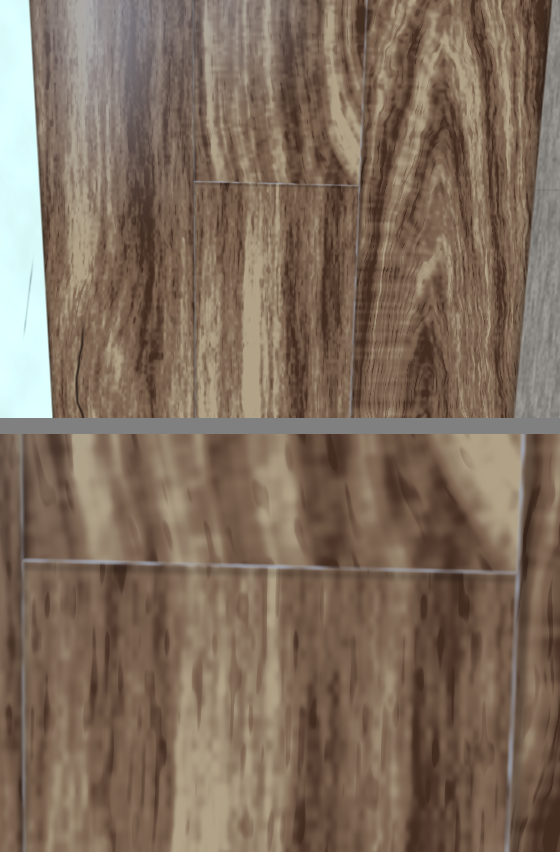
Top: the whole. Bottom: its middle third, enlarged.
Write a Shadertoy shader that draws this texture.

```glsl
const vec3 WOOD_DARK = vec3(0.25, 0.16, 0.11);
const vec3 WOOD_MID = vec3(0.48, 0.38, 0.30);
const vec3 WOOD_LIGHT = vec3(0.69, 0.63, 0.52);
const vec3 SHEEN = vec3(0.65, 0.69, 0.77);
const vec3 PALE_BOARD = vec3(0.87, 1.0, 1.0);
const vec3 GREY_BOARD = vec3(0.54, 0.53, 0.51);

float hash(vec2 p) {
    vec3 q = fract(p.xyx * 0.1031);
    q += dot(q, q.yzx + 33.33);
    return fract((q.x + q.y) * q.z);
}

float noise(vec2 p) {
    vec2 i = floor(p), f = fract(p);
    f = f * f * (3.0 - 2.0 * f);
    return mix(mix(hash(i), hash(i + vec2(1, 0)), f.x),
               mix(hash(i + vec2(0, 1)), hash(i + vec2(1, 1)), f.x), f.y);
}

float fbm(vec2 p) {
    float sum = 0.0, gain = 0.53;
    for (int i = 0; i < 4; i++) {
        sum += gain * noise(p);
        p = p * 2.03 + 17.3;
        gain *= 0.5;
    }
    return sum;
}

float bump(float x, float radius) {
    return exp(-x * x / (radius * radius));
}

float stroke(float dist, float halfWidth, float soft) {
    return 1.0 - smoothstep(halfWidth - soft, halfWidth + soft, abs(dist));
}

// Short fine hairs that run up the board, centred on zero
float fibres(vec2 uv, float seed) {
    float hair = noise(vec2(uv.x * 240.0, uv.y * 26.0) + seed);
    float strand = noise(vec2(uv.x * 130.0, uv.y * 9.0) + seed * 2.0);
    float speck = noise(uv * vec2(250.0, 110.0) + seed);
    return 0.42 * hair + 0.28 * strand + 0.30 * speck - 0.5;
}

// Brightness of the grain; "across" is the coordinate that crosses the rings
float grainTone(vec2 uv, float across, float rings, float seed) {
    float broad = fbm(vec2(across * rings, uv.y * 1.1) + seed);
    float ring = noise(vec2(across * rings * 5.0, uv.y * 3.0) + seed * 2.0);
    float dash = noise(vec2(uv.x * 25.0 + across * 235.0, uv.y * 34.0) + seed * 3.0);
    float pore = smoothstep(0.68, 0.88, dash);
    return 0.5 + 1.3 * (broad - 0.5) + 0.30 * (ring - 0.5)
         + 0.62 * fibres(uv + vec2(0.3 * (across - uv.x), 0), seed) - 0.17 * pore;
}

vec3 woodColor(float tone) {
    vec3 low = mix(WOOD_DARK, WOOD_MID, smoothstep(0.0, 0.52, tone));
    return mix(low, WOOD_LIGHT, smoothstep(0.45, 0.95, tone));
}

// Straight grain that swirls around a cracked knot near the bottom
vec3 leftPlank(vec2 uv, float soft) {
    vec2 knot = (uv - vec2(0.15, 0.08)) * vec2(9.0, 3.6);
    float swirl = exp(-dot(knot, knot));
    float across = uv.x + 0.025 * uv.y + 0.07 * swirl + 0.03 * (fbm(uv * vec2(5.0, 3.0)) - 0.5);
    float tone = grainTone(uv, across, 24.0, 4.0);
    tone += 0.16 * bump(uv.x - 0.155, 0.055) - 0.20 * bump(uv.x - 0.25 - 0.04 * (0.5 - uv.y), 0.028);
    tone += 0.28 * bump(uv.x - 0.235 + 0.2 * uv.y, 0.022) * bump(uv.y - 0.12, 0.16) - 0.16 * swirl;
    float crackX = 0.143 + 0.022 * (noise(vec2(uv.y * 22.0, 3.0)) - 0.5);
    float crack = stroke(uv.x - crackX, 0.0018, soft) * (1.0 - smoothstep(0.17, 0.25, uv.y));
    return mix(woodColor(tone), WOOD_DARK * 0.4, crack * 0.85);
}

// Steep curved rings around a knot in the upper right corner
vec3 upperPlank(vec2 uv) {
    vec2 fromKnot = (uv - vec2(0.70, 0.95)) * vec2(1.0, 0.30);
    float across = length(fromKnot) + 0.022 * (fbm(uv * vec2(9.0, 4.0)) - 0.5);
    float tone = grainTone(uv, across, 34.0, 23.0) + 0.04;
    tone += 0.24 * bump(across - 0.18, 0.006) + 0.20 * bump(across - 0.105, 0.016);
    tone += 0.18 * bump(across - 0.225, 0.005) - 0.18 * bump(across - 0.25, 0.010);
    float knot = bump(uv.x - 0.646, 0.010) * bump(uv.y - 0.95, 0.045);
    return woodColor(tone - 0.8 * knot);
}

vec3 lowerPlank(vec2 uv) {
    float across = uv.x - 0.03 * uv.y * uv.y + 0.02 * (fbm(uv * vec2(6.0, 3.0)) - 0.5);
    float tone = grainTone(uv, across, 27.0, 41.0) + 0.05;
    tone += 0.16 * bump(uv.x - 0.46, 0.02) - 0.24 * bump(across - 0.40, 0.010);
    return woodColor(tone - 0.16 * smoothstep(0.46, 0.56, uv.x));
}

// Pointed arches stacked along the middle, straight grain at the sides
vec3 archPlank(vec2 uv) {
    float dx = uv.x - mix(0.765, 0.80, uv.y) + 0.035 * (fbm(uv * vec2(8.0, 6.0)) - 0.5);
    float across = sqrt(dx * dx + 0.0001) + 0.25 * (uv.y - 1.0) * bump(dx, 0.13);
    across += 0.028 * (fbm(uv * vec2(26.0, 9.0)) - 0.5);
    float tone = grainTone(uv, across, 27.0, 67.0) - 0.09;
    return woodColor(tone + 0.07 * bump(dx, 0.06) - 0.10 * bump(dx + 0.12, 0.04));
}

vec3 paleBoard(vec2 uv, float soft) {
    float scratch = stroke(uv.x - 0.043 - 0.09 * (uv.y - 0.2), 0.0012, soft);
    scratch *= smoothstep(0.18, 0.22, uv.y) * (1.0 - smoothstep(0.34, 0.40, uv.y));
    vec3 base = PALE_BOARD * (0.95 + 0.09 * fbm(uv * vec2(20.0, 9.0)));
    return mix(base, vec3(0.42, 0.52, 0.55), scratch * 0.7 * noise(uv * 45.0));
}

vec3 greyBoard(vec2 uv, float soft) {
    float fibre = fibres(uv - vec2(0.07 * uv.y, 0), 9.0);
    float joint = stroke(uv.y - 0.545, 0.0015, soft);
    return GREY_BOARD * (1.0 + 0.45 * fibre) - 0.05 * joint;
}

void mainImage(out vec4 fragColor, in vec2 fragCoord) {
    vec2 uv = fragCoord / iResolution.xy;
    float soft = max(1.0 / iResolution.y, 0.0012);

    // Slanted plank boundaries
    float edgeA = uv.x - mix(0.094, 0.052, uv.y);
    float edgeB = uv.x - mix(0.349, 0.345, uv.y);
    float edgeC = uv.x - mix(0.625, 0.655, uv.y);
    float edgeD = uv.x - mix(0.918, 0.986, uv.y);
    float joint = uv.y - 0.566 + 0.035 * (uv.x - 0.35);
    float middle = step(0.0, edgeB) * step(edgeC, 0.0);

    vec3 col = leftPlank(uv, soft);
    vec3 centre = mix(lowerPlank(uv), upperPlank(uv), smoothstep(-soft, soft, joint));
    col = mix(col, centre, smoothstep(-soft, soft, edgeB));
    col = mix(col, archPlank(uv), smoothstep(-soft, soft, edgeC));

    // Cool reflected light
    float glare = 0.60 * bump(uv.x - 0.20, 0.14) * smoothstep(0.35, 1.0, uv.y);
    glare += 0.35 * bump(uv.x - 0.45, 0.10) * smoothstep(0.65, 1.05, uv.y);
    col = mix(col, SHEEN, 0.03 + glare * (0.65 + 0.5 * fbm(uv * vec2(30.0, 4.0))));

    // Faint seams with worn, broken light bevels
    float wear = 0.15 + 0.6 * noise(uv * vec2(90.0, 55.0));
    col *= 1.0 - 0.2 * (stroke(edgeB, 0.003, 0.003) + stroke(edgeC - 0.004, 0.003, 0.003));
    col *= 1.0 - 0.15 * middle * stroke(joint + 0.005, 0.003, 0.003);
    float bevel = max(0.7 * stroke(edgeB, 0.0010, soft), stroke(edgeC, 0.0014, soft));
    bevel = max(bevel, middle * stroke(joint, 0.0016, soft));
    col = mix(col, SHEEN, bevel * wear);

    // Bordering boards
    col *= 1.0 - 0.3 * bump(edgeA, 0.006) - 0.25 * bump(edgeD, 0.010);
    col = mix(paleBoard(uv, soft), col, smoothstep(-soft, soft, edgeA));
    col = mix(col, greyBoard(uv, soft), smoothstep(-soft, soft, edgeD));
    fragColor = vec4(clamp(col, 0.0, 1.0), 1.0);
}
```
